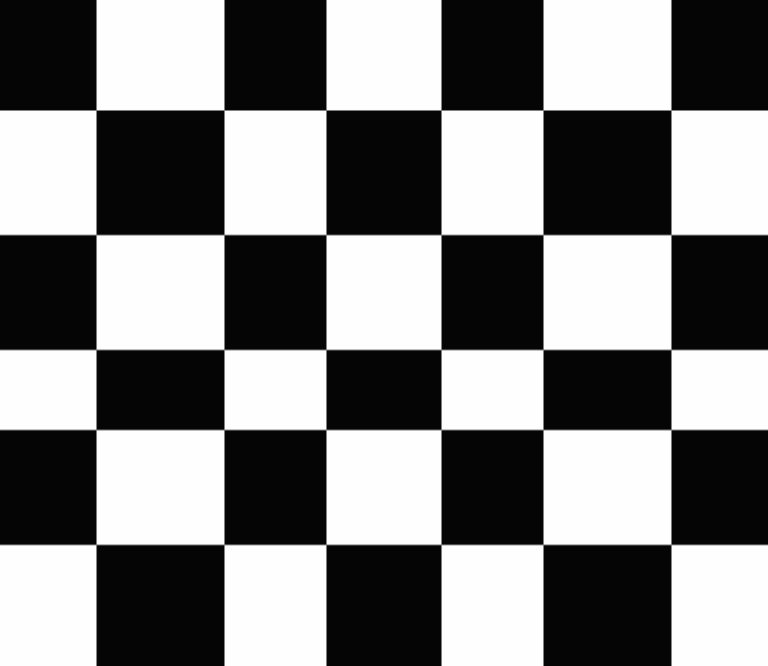
Give the GLSL for this pattern, as a Shadertoy shader.

```glsl
// Black and white checkerboard with uneven column widths and row heights.
// Each axis is mirrored about a centre line and flips its sign at three edges;
// the product of both signs selects the colour of a cell.

#define CENTRE     vec2(0.5, 0.4144)             // mirror lines, canvas fractions
#define COLUMNS    vec3(0.0749, 0.2077, 0.3743)  // edge distances, of the width
#define ROWS       vec3(0.0601, 0.2326, 0.4197)  // edge distances, of the height
#define EDGE_WIDTH 0.0030                        // soft edge, of the height
#define INK        vec3(0.018)
#define PAPER      vec3(0.997)

// Sign that flips at every edge, with a linear ramp of the given width
float stripeSign(float position, vec3 edges, float softness) {
    vec3 side = clamp(2.0 * (abs(position) - edges) / softness, -1.0, 1.0);
    return side.x * side.y * side.z;
}

void mainImage(out vec4 fragColor, in vec2 fragCoord) {
    vec2 p = fragCoord / iResolution.xy - CENTRE;

    // Edge softness per axis, never thinner than one pixel
    float edgePixels = max(EDGE_WIDTH * iResolution.y, 1.0);
    vec2 softness = edgePixels / iResolution.xy;

    // Equal signs give ink, opposite signs give paper
    float checker = stripeSign(p.x, COLUMNS, softness.x)
                  * stripeSign(p.y, ROWS, softness.y);
    fragColor = vec4(mix(PAPER, INK, 0.5 + 0.5 * checker), 1.0);
}
```
